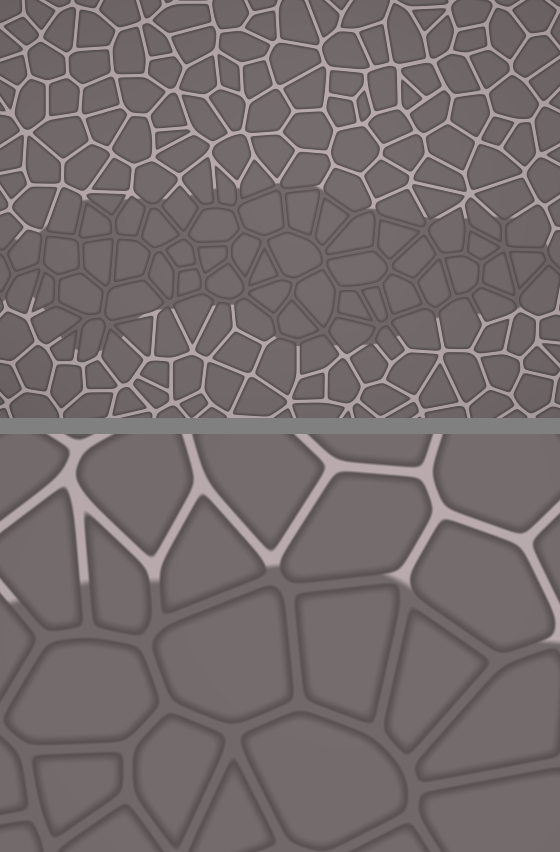
Top, the full canvas; bottom, a detail of the centre.
Write a WebGL 1 fragment shader that draws this pattern.

```glsl
precision highp float;

uniform vec2 u_resolution;

#define CELLS 11.6         // cells per canvas height
#define JITTER 1.2         // scatter of the cell seeds
#define ROUNDING 30.0      // higher gives sharper cell corners
#define VEIN_HALF 0.0037   // half width of a vein, in canvas heights
#define SOFTNESS 0.0014    // blur of the vein edge
#define RIM_REACH 0.0125   // how far the dark rim spreads into a cell
#define BAND_Y 0.355       // height of the band of unlit veins
#define BAND_HALF 0.165    // half thickness of that band at the left
#define FILL_COLOR vec3(0.455, 0.420, 0.424)
#define RIM_COLOR vec3(0.345, 0.315, 0.320)
#define VEIN_COLOR vec3(0.715, 0.662, 0.672)

vec2 hash2(vec2 p) {
    vec2 q = vec2(dot(p, vec2(127.1, 311.7)), dot(p, vec2(269.5, 183.3)));
    return fract(sin(q) * 43758.5453);
}

float valueNoise(vec2 p) {
    vec2 i = floor(p);
    vec2 f = fract(p);
    f = f * f * (3.0 - 2.0 * f);
    float low = mix(hash2(i).x, hash2(i + vec2(1.0, 0.0)).x, f.x);
    float high = mix(hash2(i + vec2(0.0, 1.0)).x, hash2(i + 1.0).x, f.x);
    return mix(low, high, f.y);
}

vec2 seedPoint(vec2 cell) {
    return cell + 0.5 + JITTER * (hash2(cell) - 0.5);
}

// Distance to the nearest Voronoi border, with rounded corners
float borderDistance(vec2 p) {
    vec2 base = floor(p);
    vec2 homeCell = base;
    vec2 toHome = vec2(0.0);
    float nearest = 1e5;
    for (int j = -2; j <= 2; j++) {
        for (int i = -2; i <= 2; i++) {
            vec2 cell = base + vec2(float(i), float(j));
            vec2 toSeed = seedPoint(cell) - p;
            float d = dot(toSeed, toSeed);
            if (d < nearest) {
                nearest = d;
                toHome = toSeed;
                homeCell = cell;
            }
        }
    }

    // Soft minimum over the bisectors with all neighbours
    float sum = 1e-20;
    for (int j = -2; j <= 2; j++) {
        for (int i = -2; i <= 2; i++) {
            vec2 cell = homeCell + vec2(float(i), float(j));
            vec2 toSeed = seedPoint(cell) - p;
            vec2 across = toSeed - toHome;
            if (dot(across, across) > 1e-5) {
                float d = dot(0.5 * (toHome + toSeed), normalize(across));
                sum += exp(-ROUNDING * d);
            }
        }
    }
    return -log(sum) / ROUNDING;
}

// 1 where veins are lit, 0 inside the ragged band of bare grooves
float veinLight(vec2 p) {
    float ragged = 0.24 * (valueNoise(p * 6.0 + 3.7) - 0.5);
    float halfWidth = BAND_HALF - 0.09 * p.x + ragged;
    return smoothstep(-0.004, 0.004, abs(p.y - BAND_Y) - halfWidth);
}

void main() {
    vec2 uv = gl_FragCoord.xy / u_resolution.y;
    vec2 centered = gl_FragCoord.xy / u_resolution - 0.5;
    float soft = max(SOFTNESS, 0.6 / u_resolution.y);

    float d = borderDistance(uv * CELLS + 17.0) / CELLS;
    float vein = 1.0 - smoothstep(VEIN_HALF - soft, VEIN_HALF + soft, d);
    float rim = 1.0 - smoothstep(VEIN_HALF, RIM_REACH, d);

    // Cell body, darkened towards its border, then the vein on top
    vec3 color = mix(FILL_COLOR, RIM_COLOR, rim);
    vec3 veinColor = mix(FILL_COLOR * 0.97, VEIN_COLOR, veinLight(uv));
    color = mix(color, veinColor, vein);

    // Gentle falloff to the corners and slow tonal drift
    float shade = 1.01 - 0.24 * dot(centered, centered);
    shade += 0.03 * (valueNoise(uv * 2.5 + 9.0) - 0.5);
    gl_FragColor = vec4(color * shade, 1.0);
}
```
